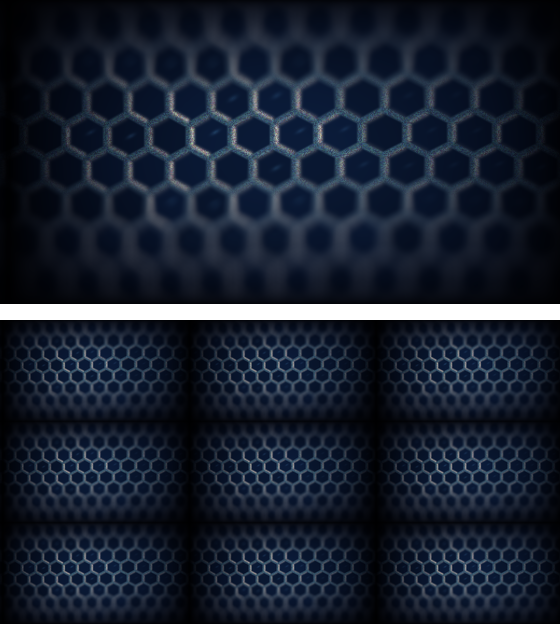
Top: one tile. Bottom: repeated 3 by 3.
Write a WebGL 2 fragment shader that draws this pattern.

```glsl
#version 300 es
precision highp float;
// Dark metal honeycomb mesh with lit inner walls, shallow focus and a vignette.
uniform vec2 u_resolution;
out vec4 fragColor;

const float TAU = 6.2831853;
const vec2 REPEATS = vec2(13.0, 8.0);        // columns, rows (rows must be even)
const vec2 PHASE = vec2(0.07, -0.51);        // lattice shift, in columns and rows
const vec2 LATTICE = vec2(1.0, 1.7320508);   // one column by two rows
const float WALL_HALF = 0.076;               // half wall width, in columns
const float RIM_INSET = 0.090;               // lit band, distance from the cell edge
const float RIM_WIDTH = 0.046;
const float FOCUS_Y = 0.55;
const float MAX_BLUR = 0.27;
const int BLUR_TAPS = 32;
const vec2 GRAIN_GRID = vec2(520.0, 282.0);
const float GRAIN = 0.60;
const vec2 VIGNETTE = vec2(0.40, 0.26);      // falloff exponents
const float VIGNETTE_SHIFT = 0.015;          // moves the light to the right
const vec3 VIGNETTE_TINT = vec3(1.06, 1.0, 0.86);
const float EXPOSURE = 1.16;
const vec3 CELL_COLOR = vec3(0.034, 0.086, 0.180);
const vec3 WALL_SHARP = vec3(0.185, 0.285, 0.360);
const vec3 WALL_SOFT = vec3(0.235, 0.280, 0.360);
const vec3 RIM_COLOR = vec3(0.740, 0.690, 0.650);
const vec3 SMUDGE_COLOR = vec3(0.050, 0.085, 0.105);

float hash(vec2 p) {
  return fract(sin(dot(p, vec2(12.9898, 78.233))) * 43758.5453);
}

// Value noise that wraps after one canvas
float wrapNoise(vec2 uv, vec2 grid) {
  vec2 p = uv * grid, i = floor(p), f = fract(p);
  f = f * f * (3.0 - 2.0 * f);
  vec2 a = mod(i, grid), b = mod(i + 1.0, grid);
  return mix(mix(hash(a), hash(vec2(b.x, a.y)), f.x),
             mix(hash(vec2(a.x, b.y)), hash(b), f.x), f.y);
}

// Periodic bend of the sheet: denser rows at mid height, denser columns at left
vec2 bend(vec2 uv) {
  return uv + vec2(-0.007 * cos(TAU * uv.x),
                   0.019 * sin(TAU * (uv.y - 0.5)) + 0.008 * sin(TAU * uv.x));
}

// Lit band along the cell edge that faces direction n
float rimBand(vec2 q, vec2 n, float soft) {
  float across = (0.5 - dot(q, n) - RIM_INSET) / (RIM_WIDTH + 0.3 * soft);
  float along = abs(dot(q, vec2(-n.y, n.x)));
  return exp(-across * across) * (1.0 - smoothstep(0.19, 0.30, along));
}

// Sharp mesh at lattice point p; lean moves the light from upper left to lower left
vec3 mesh(vec2 p, float soft, float lean, vec3 wallColor) {
  // Nearest hexagon centre
  vec2 g = p / LATTICE;
  vec2 even = floor(g + 0.5), odd = floor(g) + 0.5;
  vec2 qe = p - even * LATTICE, qo = p - odd * LATTICE;
  bool useEven = dot(qe, qe) < dot(qo, qo);
  vec2 q = useEven ? qe : qo;
  vec2 id = mod(floor(2.0 * (useEven ? even : odd) + 0.5),
                vec2(2.0 * REPEATS.x, REPEATS.y));
  float rnd = hash(id + 3.7);

  // Cell floor, with a faint smudge in some cells
  vec2 s = q - vec2(0.10, 0.06) - 0.10 * (vec2(hash(id + 9.1), rnd) - 0.5);
  s = vec2(s.x * 0.85 + s.y * 0.5, s.y * 0.85 - s.x * 0.5) / vec2(0.11, 0.045);
  vec3 col = CELL_COLOR * (0.9 + 0.2 * rnd);
  col += SMUDGE_COLOR * exp(-dot(s, s)) * step(0.55, hash(id + 5.3)) * (0.4 + lean);

  // Wall
  vec2 h = abs(q);
  float edge = 0.5 - max(h.x, 0.5 * h.x + 0.8660254 * h.y);
  float wall = 1.0 - smoothstep(WALL_HALF - soft, WALL_HALF + soft, edge);
  col = mix(col, wallColor, wall);

  // Lit inner faces
  float rim = 0.9 * rimBand(q, vec2(-1.0, 0.0), soft);
  rim = max(rim, mix(0.15, 0.85, lean) * rimBand(q, vec2(-0.5, -0.8660254), soft));
  rim = max(rim, mix(0.70, 0.25, lean) * rimBand(q, vec2(-0.5, 0.8660254), soft));
  return mix(col, RIM_COLOR, rim * (0.55 + 0.45 * rnd) * mix(0.65, 1.0, lean));
}

void main() {
  vec2 uv = gl_FragCoord.xy / u_resolution;
  vec2 p = (bend(uv) * REPEATS + PHASE) * LATTICE * vec2(1.0, 0.5);

  // Focus: sharp in a mid band, soft towards top and bottom
  float defocus = 0.5 - 0.5 * cos(TAU * (uv.y - FOCUS_Y));
  float blur = 0.02 + MAX_BLUR * pow(defocus, 1.15);
  float soft = max(REPEATS.x / u_resolution.x, 0.025) + 0.15 * blur;
  float lean = 0.5 + 0.5 * cos(TAU * (uv.x - 0.30));
  vec3 wallColor = mix(WALL_SHARP, WALL_SOFT, defocus);

  // Disc blur on a golden angle spiral
  vec3 col = vec3(0.0);
  for (int i = 0; i < BLUR_TAPS; i++) {
    float k = float(i) + 0.5, a = k * 2.3999632;
    vec2 offset = blur * sqrt(k / float(BLUR_TAPS)) * vec2(cos(a), sin(a));
    col += mesh(p + offset, soft, lean, wallColor);
  }
  col *= EXPOSURE / float(BLUR_TAPS);

  // Lightly coloured grain on the sharp metal
  vec3 grain = vec3(wrapNoise(uv, GRAIN_GRID), wrapNoise(uv + 0.31, GRAIN_GRID),
                    wrapNoise(uv + 0.67, GRAIN_GRID)) - 0.5;
  grain = mix(grain, grain.ggg, 0.5);
  float metal = smoothstep(0.14, 0.32, col.g);
  col *= 1.0 + GRAIN * metal * (1.0 - smoothstep(0.0, 0.45, defocus)) * grain;

  // Vignette that meets itself at the borders
  vec2 c = uv - vec2(VIGNETTE_SHIFT, 0.0);
  vec2 v = pow(max(0.5 - 0.5 * cos(TAU * c), 0.0001), VIGNETTE);
  fragColor = vec4(col * pow(vec3(v.x * v.y), VIGNETTE_TINT), 1.0);
}
```
